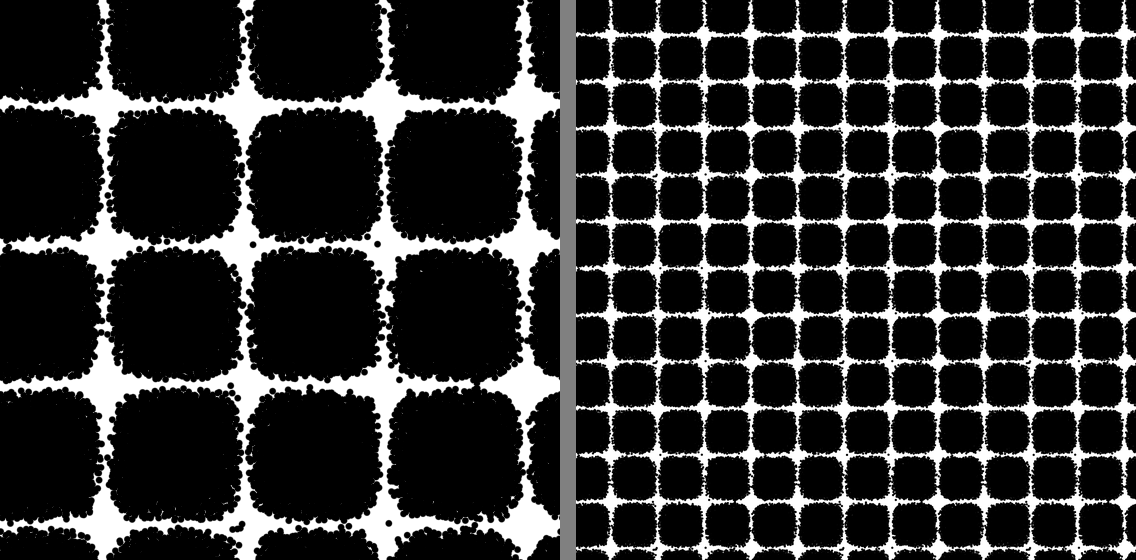
Left, the tile; right, the same tile 3 across and 3 down.
Give the GLSL for this pattern, as a Shadertoy shader.

```glsl
// Four by four grid of black rounded blocks with edges crumbling into round grains, on white.

const float REPEATS = 4.0;                   // blocks across and down
const vec2 BLOCK_CENTER = vec2(0.25, 0.75);  // block centre, in repeats
const float BLOCK_RADIUS = 0.117;            // half width, in canvas units
const float ROUNDNESS = 4.0;                 // superellipse exponent
const float GRAIN_CELLS = 128.0;             // grain cells per side
const int GRAINS_PER_CELL = 3;
const float GRAIN_RADIUS = 0.0059;
const float FRINGE_OUTER = 0.0065;           // grains start outside the edge
const float FRINGE_INNER = -0.022;           // grains reach full density
const float CORE_DEPTH = -0.034;             // solid black beyond this depth
const float STRAY_CHANCE = 0.003;            // loose grains in the gaps
const float WOBBLE_CELLS = 24.0;             // noise cells per side
const float WOBBLE_AMOUNT = 0.004;
const vec3 INK = vec3(0.0);
const vec3 PAPER = vec3(1.0);

vec3 hash3(vec3 p) {
    p = fract(p * vec3(0.1031, 0.1030, 0.0973) + 0.17);
    p += dot(p, p.yxz + 33.33);
    return fract((p.xxy + p.yxx) * p.zyx);
}

// Gradient at a lattice point, dotted with the offset from it
float latticeGradient(vec2 cell, vec2 offset) {
    float angle = 6.28318 * hash3(vec3(mod(cell, WOBBLE_CELLS), 91.0)).x;
    return dot(vec2(cos(angle), sin(angle)), offset);
}

// Gradient noise that wraps at the canvas edges
float wrappedNoise(vec2 uv) {
    vec2 p = uv * WOBBLE_CELLS;
    vec2 i = floor(p), f = fract(p);
    vec2 s = f * f * f * (f * (f * 6.0 - 15.0) + 10.0);
    vec2 e = vec2(1.0, 0.0);
    return mix(mix(latticeGradient(i, f), latticeGradient(i + e, f - e), s.x),
               mix(latticeGradient(i + e.yx, f - e.yx), latticeGradient(i + 1.0, f - 1.0), s.x), s.y);
}

// Approximate signed distance to the nearest block
float blockDistance(vec2 uv) {
    vec2 p = abs(fract(uv * REPEATS - BLOCK_CENTER + 0.5) - 0.5) / REPEATS;
    vec2 q = pow(p / BLOCK_RADIUS, vec2(ROUNDNESS));
    return BLOCK_RADIUS * (pow(q.x + q.y, 1.0 / ROUNDNESS) - 1.0);
}

// Chance that a grain exists at a distance from the block edge
float grainChance(float d) {
    return max(1.0 - smoothstep(FRINGE_INNER, FRINGE_OUTER, d), STRAY_CHANCE);
}

// Ink coverage of all grains touching this point
float grainCoverage(vec2 uv, float softness) {
    vec2 home = floor(uv * GRAIN_CELLS);
    float nearest = 1.0;
    for (int y = -1; y <= 1; y++) {
        for (int x = -1; x <= 1; x++) {
            vec2 cell = home + vec2(x, y);
            float wobble = WOBBLE_AMOUNT * wrappedNoise((cell + 0.5) / GRAIN_CELLS);
            for (int k = 0; k < GRAINS_PER_CELL; k++) {
                vec3 rnd = hash3(vec3(mod(cell, GRAIN_CELLS), float(k) * 17.0 + 5.0));
                vec2 center = (cell + rnd.xy) / GRAIN_CELLS;
                if (rnd.z < grainChance(blockDistance(center) + wobble))
                    nearest = min(nearest, distance(uv, center));
            }
        }
    }
    return 1.0 - smoothstep(-softness, softness, nearest - GRAIN_RADIUS);
}

void mainImage(out vec4 fragColor, in vec2 fragCoord) {
    vec2 uv = fragCoord / iResolution.xy;
    float softness = 0.8 / iResolution.y;

    // Solid middle of each block, grains around it
    float ink = 1.0;
    if (blockDistance(uv) > CORE_DEPTH) ink = grainCoverage(uv, softness);

    fragColor = vec4(mix(PAPER, INK, ink), 1.0);
}
```
